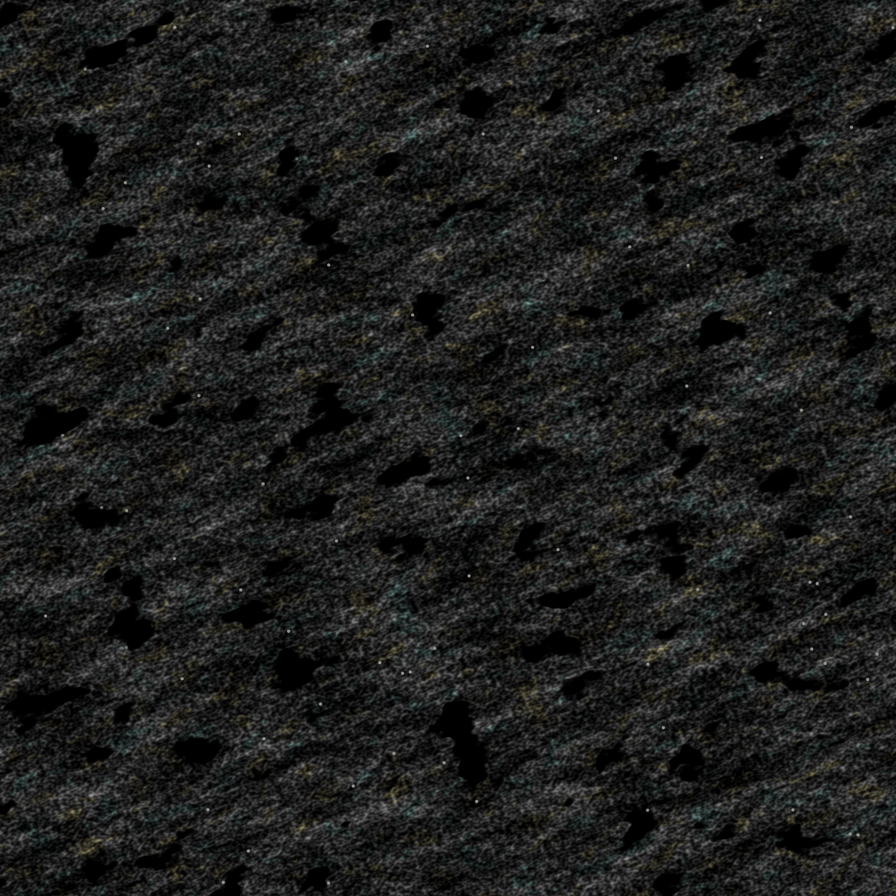
A Shadertoy shader for this texture:

```glsl
// Rough black volcanic rock with slanted ledges, dark pits and fine mineral grain.

// Layout, in units of the canvas height
const float SLANT = 0.40;               // angle of the ledges, radians
const vec2 LEDGE_STRETCH = vec2(0.55, 1.0);
const vec2 GRAIN_STRETCH = vec2(0.72, 1.0);
const float RELIEF_FREQ = 30.0;
const float PIT_FREQ = 25.0;
const float PATCH_FREQ = 19.0;
const float GRAIN_FREQ = 165.0;
const float FLECK_FREQ = 110.0;
const vec2 LIGHT_STEP = vec2(-0.0015, 0.006);

// Strength of each layer
const float RELIEF_GAIN = 2.0;
const float PATCH_GAIN = 1.3;
const float GRAIN_GAIN = 2.7;
const float EXPOSURE = 0.13;
const float PIT_TONE = -2.25;
const float FLECK_SHARE = 0.006;

// Tone curve: constant, linear and squared terms
const vec3 TONE_CURVE = vec3(0.101, 0.092, 0.018);

// Mineral tints, multiplied with the grey tone
const vec3 STONE = vec3(1.0, 1.005, 1.0);
const vec3 OCHRE = vec3(1.14, 1.08, 0.80);
const vec3 TEAL = vec3(0.84, 1.08, 1.05);
const vec3 RUST = vec3(1.75, 1.0, 0.55);
const vec3 FLECK = vec3(0.60, 0.61, 0.59);

// Integer hash of a lattice cell, two values in 0..1
vec2 hash2(vec2 cell) {
    uvec2 v = uvec2(ivec2(cell)) * 1664525u + 1013904223u;
    v.x += v.y * 1664525u;
    v.y += v.x * 1664525u;
    v ^= v >> 16u;
    v.x += v.y * 1664525u;
    v.y += v.x * 1664525u;
    v ^= v >> 16u;
    return vec2(v & 65535u) / 65535.0;
}

float cornerSlope(vec2 cell, vec2 offset) {
    float angle = 6.28319 * hash2(cell).x;
    return dot(vec2(cos(angle), sin(angle)), offset);
}

float gradientNoise(vec2 p) {
    vec2 cell = floor(p), f = p - cell;
    vec2 fade = f * f * f * (f * (f * 6.0 - 15.0) + 10.0);
    vec2 right = vec2(1, 0), up = vec2(0, 1);
    float low = mix(cornerSlope(cell, f), cornerSlope(cell + right, f - right), fade.x);
    float high = mix(cornerSlope(cell + up, f - up), cornerSlope(cell + 1.0, f - 1.0), fade.x);
    return mix(low, high, fade.y);
}

// Turns the canvas so that x runs along the ledges
vec2 alongLedges(vec2 p) {
    float c = cos(SLANT), s = sin(SLANT);
    return vec2(c * p.x + s * p.y, c * p.y - s * p.x);
}

float rockHeight(vec2 p) {
    vec2 q = alongLedges(p) * LEDGE_STRETCH * RELIEF_FREQ;
    float height = 0.0, amplitude = 1.0;
    for (int i = 0; i < 3; i++) {
        height += amplitude * gradientNoise(q);
        q = q * 2.03 + 37.0;
        amplitude *= 0.56;
    }
    return height;
}

float pitMask(vec2 p) {
    vec2 q = alongLedges(p) * LEDGE_STRETCH * PIT_FREQ + 71.0;
    float depth = gradientNoise(q) + 0.30 * gradientNoise(q * 2.7 + 13.0)
                + 0.14 * gradientNoise(q * 6.1 + 29.0);
    return smoothstep(0.27, 0.43, depth);
}

float mineralGrain(vec2 p) {
    vec2 q = alongLedges(p) * GRAIN_STRETCH * GRAIN_FREQ;
    return 0.62 * gradientNoise(q) + 0.78 * gradientNoise(q * 1.93 + 53.0);
}

// Rare bright crystals, one soft dot in a few of the cells
float fleckMask(vec2 p) {
    vec2 q = p * FLECK_FREQ, cell = floor(q);
    vec2 centre = 0.3 + 0.4 * hash2(cell + 401.0);
    float chosen = step(hash2(cell + 907.0).y, FLECK_SHARE);
    return chosen * (1.0 - smoothstep(0.08, 0.30, length(q - cell - centre)));
}

vec3 mineralTint(vec2 p) {
    vec2 q = alongLedges(p) * LEDGE_STRETCH;
    float vein = gradientNoise(q * 42.0 + 150.0) + 0.5 * gradientNoise(q * 130.0 + 90.0);
    vec3 tint = mix(STONE, OCHRE, smoothstep(0.18, 0.46, vein));
    tint = mix(tint, TEAL, smoothstep(0.18, 0.46, -vein));
    float rust = gradientNoise(q * 33.0 + 260.0) + 0.2 * gradientNoise(q * 120.0 + 310.0);
    return mix(tint, RUST, smoothstep(0.60, 0.70, rust));
}

void mainImage(out vec4 fragColor, in vec2 fragCoord) {
    vec2 p = fragCoord / iResolution.y;

    // Ledges facing the light brighten, their undersides darken
    float slope = rockHeight(p) - rockHeight(p + LIGHT_STEP);
    float patches = gradientNoise(alongLedges(p) * LEDGE_STRETCH * PATCH_FREQ + 210.0);
    float level = EXPOSURE + RELIEF_GAIN * slope + PATCH_GAIN * patches
                + GRAIN_GAIN * mineralGrain(p);
    float pit = pitMask(p);
    level = max(mix(level, PIT_TONE, pit), -2.5);

    // Tone, tint and crystals
    float tone = dot(TONE_CURVE, vec3(1.0, level, level * level));
    vec3 color = max(tone, 0.0) * mineralTint(p);
    color = mix(color, FLECK, fleckMask(p) * (1.0 - pit));
    fragColor = vec4(clamp(color, 0.0, 1.0), 1.0);
}
```
